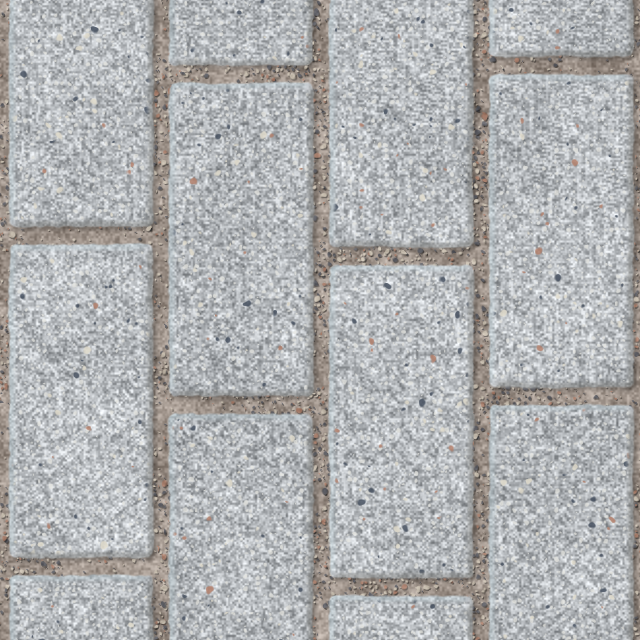
This texture is drawn by a Shadertoy shader. Its source:

```glsl
float hash(vec2 p) {
    return fract(sin(dot(p, vec2(127.1, 311.7))) * 43758.5453);
}

float noise(vec2 p) {
    vec2 i = floor(p), f = fract(p);
    f = f * f * (3.0 - 2.0 * f);
    return mix(mix(hash(i), hash(i + vec2(1, 0)), f.x),
               mix(hash(i + vec2(0, 1)), hash(i + vec2(1, 1)), f.x), f.y);
}

// One irregular stone in some cells: x = coverage, y = random tone
vec2 stones(vec2 uv, float scale, float density) {
    vec2 p = uv * scale;
    p += 0.35 * vec2(noise(p * 1.7), noise(p * 1.7 + 37.0));
    vec2 cell = floor(p);
    float radius = mix(0.12, 0.38, pow(hash(cell + 3.3), 2.0));
    vec2 jitter = vec2(hash(cell + 11.0), hash(cell + 23.0)) - 0.5;
    float dist = length(fract(p) - 0.5 - jitter * (1.0 - 2.0 * radius)) - radius;
    float soft = 0.04 + 0.7 * scale / iResolution.y;
    float cover = smoothstep(soft, -soft, dist) * step(hash(cell + 5.7), density);
    return vec2(cover, hash(cell + 41.0));
}

vec3 stoneColor(float tone) {
    vec3 cream = vec3(0.88, 0.86, 0.80);
    vec3 slate = vec3(0.27, 0.31, 0.37);
    vec3 rust = vec3(0.70, 0.50, 0.42);
    return tone < 0.45 ? cream : tone < 0.8 ? slate : rust;
}

vec3 paverColor(vec2 uv, vec2 id, float rim, vec2 normal) {
    // Fine aggregate and broad mottling
    float grain = 0.6 * noise(uv * 310.0) + 0.4 * noise(uv * 170.0 + 9.0) - 0.5;
    vec3 color = vec3(0.705, 0.72, 0.735) + 0.03 * (hash(id + 2.0) - 0.5);
    color += 0.06 * (noise(uv * 11.0) - 0.5) + 0.05 * (noise(uv * 45.0) - 0.5);
    color += grain * mix(0.55, 0.28, rim);

    // Pale chips, then sparse coloured ones
    vec2 chip = stones(uv, 105.0, 0.38);
    color = mix(color, vec3(0.90, 0.90, 0.88), 0.75 * chip.x * (1.0 - rim));
    chip = stones(uv + 0.37, 72.0, 0.10);
    color = mix(color, stoneColor(chip.y), 0.85 * chip.x * (1.0 - rim));

    // Bevel lit from the upper left
    float light = dot(normal, vec2(-0.75, 0.65));
    color += rim * (light > 0.0 ? light * vec3(0.03, 0.06, 0.065)
                                : light * vec3(0.17, 0.18, 0.20));
    return color;
}

vec3 jointColor(vec2 uv, float gap, vec2 normal) {
    float grain = 0.6 * noise(uv * 270.0 + 5.0) + 0.4 * noise(uv * 120.0) - 0.5;
    vec3 color = vec3(0.62, 0.575, 0.54) + 0.34 * grain;
    color += 0.12 * (noise(uv * 28.0 + 3.0) - 0.5);

    // Shade cast below and to the right of each paver
    float shade = max(dot(normal, vec2(0.75, -0.65)), 0.0);
    color *= 1.0 - 0.34 * shade * (1.0 - smoothstep(0.0, 0.011, gap));

    // Gravel gathered in patches
    float patches = smoothstep(0.25, 0.65, noise(uv * 17.0 + 8.0));
    for (float i = 0.0; i < 2.0; i++) {
        float scale = 125.0 - 45.0 * i;
        vec2 place = uv + 0.61 * i;
        float density = mix(0.15, 0.65, patches) - 0.15 * i;
        float shadow = stones(place + vec2(-0.0015, 0.002), scale, density).x;
        color *= 1.0 - 0.4 * shadow;
        vec2 pebble = stones(place, scale, density);
        vec3 tint = mix(stoneColor(pebble.y), vec3(0.56, 0.49, 0.44), 0.35);
        color = mix(color, tint + 0.2 * grain, pebble.x);
    }
    return color;
}

void mainImage(out vec4 fragColor, in vec2 fragCoord) {
    vec2 uv = fragCoord / iResolution.xy;

    // Four staggered columns of pavers
    float column = floor((uv.x - 0.002) * 4.0);
    vec4 jointStart = vec4(0.115, 0.367, 0.083, 0.381);
    float start = jointStart[int(mod(column, 4.0))];
    float row = floor((uv.y - start) / 0.517);
    vec2 id = vec2(column, row);
    vec2 center = vec2((column + 0.5) * 0.25 + 0.002, start + (row + 0.5) * 0.517);

    // Rounded box with slightly worn edges
    vec2 p = uv - center;
    p += 0.003 * (vec2(noise(uv * 24.0), noise(uv * 24.0 + 50.0)) - 0.5);
    p += 0.0025 * (vec2(noise(uv * 110.0), noise(uv * 110.0 + 50.0)) - 0.5);
    vec2 q = abs(p) - vec2(0.1125, 0.2445) + 0.010;
    float d = length(max(q, 0.0)) + min(max(q.x, q.y), 0.0) - 0.010;

    // Outward direction near the rim
    vec2 outward = max(q + 0.006, 0.0);
    vec2 normal = sign(p) * outward / (length(outward) + 0.0005);
    float rim = smoothstep(-0.013, -0.003, d);

    float edge = 0.0015 + 0.5 / iResolution.y;
    vec3 color = mix(paverColor(uv, id, rim, normal),
                     jointColor(uv, d, normal),
                     smoothstep(-edge, edge, d));
    fragColor = vec4(clamp(color, 0.0, 1.0), 1.0);
}
```
